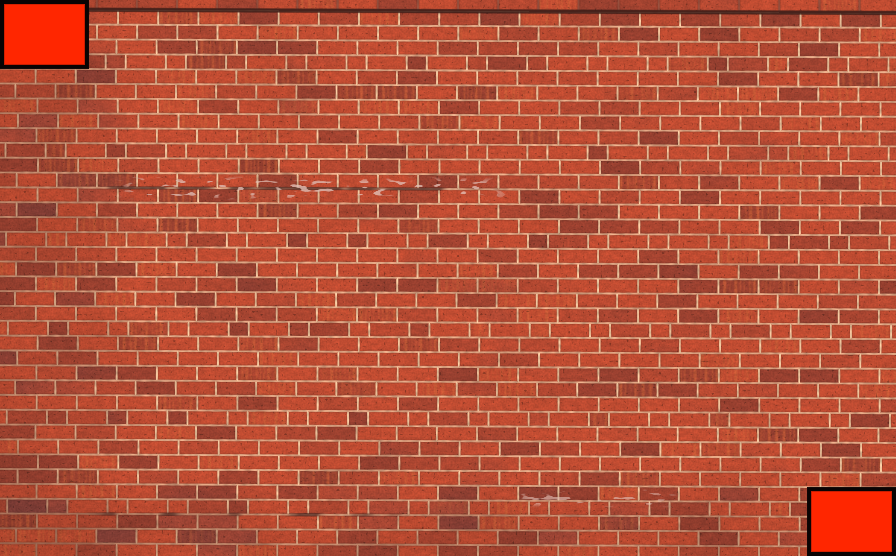
This texture is drawn by a Shadertoy shader. Its source:

```glsl
// Weathered red brick wall with pale mortar, header courses and two framed red corner panels.

float hash(vec2 p) {
    vec3 q = fract(vec3(p.xyx) * 0.1031);
    q += dot(q, q.yzx + 33.33);
    return fract((q.x + q.y) * q.z);
}

vec2 gradient(vec2 cell) {
    float angle = 6.2832 * hash(cell + 71.0);
    return vec2(cos(angle), sin(angle));
}

// Gradient noise, roughly -0.7 to 0.7
float noise(vec2 p) {
    vec2 i = floor(p), f = p - i;
    vec2 w = f * f * f * (f * (f * 6.0 - 15.0) + 10.0);
    vec2 e = vec2(1, 0);
    float low = mix(dot(gradient(i), f), dot(gradient(i + e), f - e), w.x);
    float high = mix(dot(gradient(i + e.yx), f - e.yx), dot(gradient(i + 1.0), f - 1.0), w.x);
    return mix(low, high, w.y);
}

float boxDistance(vec2 p, vec2 halfSize) {
    vec2 d = abs(p) - halfSize;
    return length(max(d, 0.0)) + min(max(d.x, d.y), 0.0);
}

// Soft horizontal streak around a course line, limited in x
float streak(vec2 p, float course, float line, float width, float from, float to) {
    float span = smoothstep(from, from + 0.06, p.x) * (1.0 - smoothstep(to - 0.1, to, p.x));
    return span * (1.0 - smoothstep(width * 0.4, width, abs(course - line)));
}

void mainImage(out vec4 fragColor, in vec2 fragCoord) {
    vec2 p = fragCoord / iResolution.y;
    vec2 size = vec2(iResolution.x / iResolution.y, 1.0);
    float pixel = 1.0 / iResolution.y;

    // Courses, tilted very slightly
    float course = (p.y + 0.004 * (p.x - 0.8)) * 37.5 - 2.747;
    float row = floor(course);
    float along = p.x * 13.85 + 0.09 + 0.08 * (hash(vec2(row, 5.0)) - 0.5);

    // Stretchers in half bond; every sixth course alternates with headers
    float column, offset, halfLength = 0.5;
    if (mod(row, 6.0) < 0.5) {
        float t = mod(along + 0.25, 1.5);
        float isHeader = step(t, 0.5);
        halfLength = mix(0.5, 0.25, isHeader);
        offset = t - mix(1.0, 0.25, isHeader);
        column = 2.0 * floor((along + 0.25) / 1.5) + isHeader;
    } else {
        float shifted = along + 0.5 * mod(row + 1.0, 2.0);
        column = floor(shifted);
        offset = fract(shifted) - 0.5;
    }
    vec2 id = vec2(column, row) + 40.0;
    float sideGap = (halfLength - abs(offset)) / 13.85;
    float bedGap = (0.5 - abs(fract(course) - 0.5)) / 37.5;

    // Stains gather at the left and lower edges
    float blotch = noise(p * vec2(5.0, 9.0)) + 0.5 * noise(p * vec2(14.0, 30.0));
    float grime = 0.55 * (1.0 - smoothstep(0.0, 0.35, p.x))
                + 0.5 * (1.0 - smoothstep(0.0, 0.2, p.y));
    grime = clamp(grime + 0.45 * blotch, 0.0, 1.0);

    // Fired clay: tone per brick, vertical streaks, pits and fine grain
    float tone = smoothstep(0.5, 1.0, hash(id));
    vec3 brick = mix(vec3(0.76, 0.30, 0.195), vec3(0.56, 0.24, 0.185), tone * 0.85);
    float orange = step(0.84, hash(id + 17.0)) * smoothstep(-0.2, 0.4, noise(vec2(p.x * 150.0, row)));
    brick = mix(brick, vec3(0.80, 0.38, 0.22), 0.6 * orange);
    float bluish = step(0.72, hash(id + 31.0)) * grime;
    brick = mix(brick, vec3(0.45, 0.25, 0.25), 0.7 * bluish);
    brick *= 1.0 + 0.10 * noise(p * vec2(70.0, 130.0)) + 0.12 * noise(p * 290.0);
    brick *= 1.0 - 0.25 * smoothstep(0.3, 0.55, noise(p * 190.0 + 9.0));
    brick *= 1.0 - 0.10 * grime;
    brick *= 0.88 + 0.12 * smoothstep(0.0015, 0.005, min(sideGap, bedGap));

    // Mortar: brighter upright joints, dirtier beds
    vec3 mortar = mix(vec3(0.85, 0.63, 0.50), vec3(0.90, 0.74, 0.59), step(sideGap, bedGap));
    mortar *= 1.0 + 0.25 * noise(p * vec2(90.0, 120.0));
    mortar = mix(mortar, vec3(0.52, 0.30, 0.23), 0.75 * grime);
    mortar = mix(mortar, vec3(0.50, 0.20, 0.15), 0.8 * step(34.0, row));
    float gap = min(sideGap, bedGap) + 0.0006 * noise(p * 75.0);
    float joint = clamp((0.0017 - gap) / pixel + 0.5, 0.0, 1.0);
    vec3 color = mix(brick, mortar, joint);

    // Open dark joints, the ledge shadow and flaked white paint
    float cracks = streak(p, course, 22.0, 0.14, 0.15, 0.95)
                 + streak(p, course, 0.0, 0.16, 0.15, 0.75);
    color = mix(color, vec3(0.27, 0.13, 0.11), 0.7 * cracks * smoothstep(-0.3, 0.2, noise(p * 22.0)));
    color = mix(color, vec3(0.23, 0.11, 0.09), 0.85 * (1.0 - smoothstep(0.08, 0.2, abs(course - 34.0))));
    float paintZone = streak(p, course, 22.0, 0.9, 0.2, 0.95)
                    + 0.8 * streak(p, course, 1.2, 0.7, 0.9, 1.25);
    float flakes = smoothstep(0.24, 0.38, noise(p * vec2(45.0, 130.0)) + 0.3 * noise(p * 12.0));
    color = mix(color, vec3(0.88, 0.74, 0.70), 0.8 * paintZone * flakes);

    // Framed panels at two opposite corners
    vec2 corner = p.x > 0.5 * size.x ? size - p : p;
    float panel = boxDistance(corner - vec2(0.080, 0.938), vec2(0.080, 0.062));
    color = mix(color, vec3(0.04, 0.01, 0.01), clamp(0.5 - panel / pixel, 0.0, 1.0));
    color = mix(color, vec3(1.0, 0.15, 0.0), clamp(0.5 - (panel + 0.0075) / pixel, 0.0, 1.0));

    fragColor = vec4(clamp(color, 0.0, 1.0), 1.0);
}
```
